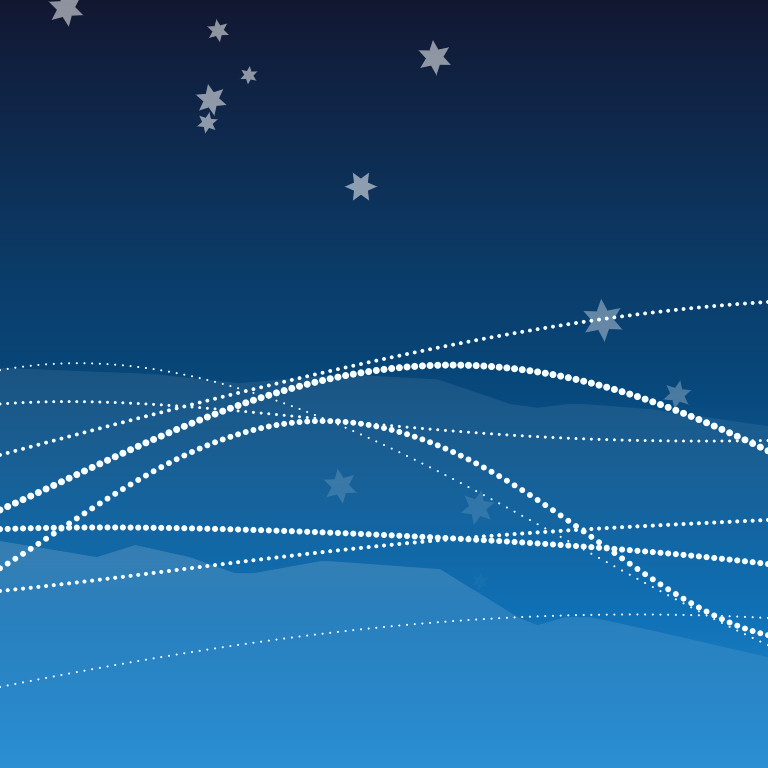
This background is drawn by a three.js fragment shader. Its source:

```glsl
varying vec2 vUv;

#define DOT_STEP 0.01
#define STAR_COUNT 12
#define STAR_INNER 0.5
#define STAR_ALPHA 0.53
#define BACK_HAZE 0.075
#define FRONT_HAZE 0.145
#define DOT_COLOR vec3(0.97, 0.995, 1.0)

const float SECTOR = 1.0471976;

// Each star: centre, radius, clockwise tilt
const vec4 STARS[STAR_COUNT] = vec4[STAR_COUNT](
  vec4(0.086, 0.989, 0.024, -0.15), vec4(0.284, 0.960, 0.015, -0.15),
  vec4(0.324, 0.902, 0.012, 0.10), vec4(0.275, 0.870, 0.021, -0.20),
  vec4(0.270, 0.840, 0.014, 0.20), vec4(0.566, 0.925, 0.023, -0.10),
  vec4(0.470, 0.757, 0.021, 0.52), vec4(0.785, 0.583, 0.028, -0.08),
  vec4(0.882, 0.486, 0.019, 0.20), vec4(0.443, 0.367, 0.023, -0.15),
  vec4(0.622, 0.339, 0.023, 0.22), vec4(0.625, 0.243, 0.012, 0.10));

float cover(float dist, float px) {
  return 1.0 - smoothstep(-0.6 * px, 0.6 * px, dist);
}

vec3 skyColor(float y) {
  vec3 c = mix(vec3(0.165, 0.56, 0.83), vec3(0.06, 0.44, 0.71), clamp(y / 0.2, 0.0, 1.0));
  c = mix(c, vec3(0.03, 0.28, 0.48), clamp((y - 0.2) / 0.3, 0.0, 1.0));
  c = mix(c, vec3(0.04, 0.24, 0.42), clamp((y - 0.5) / 0.13, 0.0, 1.0));
  c = mix(c, vec3(0.06, 0.14, 0.27), clamp((y - 0.63) / 0.25, 0.0, 1.0));
  return mix(c, vec3(0.07, 0.09, 0.19), clamp((y - 0.88) / 0.12, 0.0, 1.0));
}

// Ridges are sums of sloped spans
float slope(float x, float from, float to, float rise) {
  return rise * clamp((x - from) / (to - from), 0.0, 1.0);
}

float backRidge(float x) {
  return 0.521 + slope(x, 0.0, 0.20, -0.008) + slope(x, 0.20, 0.31, -0.012)
    + slope(x, 0.31, 0.44, 0.011) + slope(x, 0.46, 0.57, -0.006)
    + slope(x, 0.57, 0.664, -0.032) + slope(x, 0.664, 0.70, -0.005)
    + slope(x, 0.70, 0.742, 0.005) + slope(x, 0.76, 0.85, -0.007)
    + slope(x, 0.85, 1.0, -0.022);
}

float frontRidge(float x) {
  return 0.2956 + slope(x, 0.0, 0.126, -0.021) + slope(x, 0.126, 0.176, 0.0157)
    + slope(x, 0.176, 0.247, -0.0157) + slope(x, 0.247, 0.306, -0.021)
    + slope(x, 0.33, 0.417, 0.0157) + slope(x, 0.43, 0.573, -0.0104)
    + slope(x, 0.573, 0.677, -0.064) + slope(x, 0.677, 0.70, -0.009)
    + slope(x, 0.70, 0.736, 0.0104) + slope(x, 0.77, 0.859, -0.0195)
    + slope(x, 0.859, 1.0, -0.0325);
}

float starDistance(vec2 p, float radius, float tilt) {
  float a = mod(atan(p.x, p.y) - tilt + 0.5 * SECTOR, SECTOR) - 0.5 * SECTOR;
  vec2 q = length(p) * vec2(cos(a), abs(sin(a)));
  vec2 tip = vec2(radius, 0.0);
  vec2 edge = STAR_INNER * radius * vec2(cos(0.5 * SECTOR), sin(0.5 * SECTOR)) - tip;
  return dot(q - tip, normalize(vec2(edge.y, -edge.x)));
}

// Quartic through five heights at equal spacing
float curveHeight(float x, vec4 h, float last) {
  float s = 4.0 * x;
  vec4 d1 = vec4(h.yzw, last) - h;
  vec3 d2 = d1.yzw - d1.xyz;
  vec2 d3 = d2.yz - d2.xy;
  float d4 = d3.y - d3.x;
  return h.x + s * (d1.x + (s - 1.0) * (d2.x / 2.0
    + (s - 2.0) * (d3.x / 6.0 + (s - 3.0) * d4 / 24.0)));
}

// Beads at a fixed horizontal step along the curve
float beads(vec2 p, vec4 h, float last, float radius, float px) {
  float x = floor(p.x / DOT_STEP + 0.5) * DOT_STEP;
  vec2 center = vec2(x, curveHeight(x, h, last));
  return cover(length(p - center) - radius, px);
}

void main() {
  vec2 p = vUv;
  float px = fwidth(p.y);
  vec3 color = skyColor(p.y);

  // Hazy hills that fade downward
  float back = cover(p.y - backRidge(p.x), px);
  float front = cover(p.y - frontRidge(p.x), px);
  color = mix(color, vec3(1.0), back * BACK_HAZE * smoothstep(0.18, 0.5, p.y));
  color = mix(color, vec3(1.0), front * FRONT_HAZE * clamp(p.y / 0.27, 0.0, 1.0));

  // Stars dim toward the hills
  for (int i = 0; i < STAR_COUNT; i++) {
    vec4 star = STARS[i];
    float alpha = STAR_ALPHA * clamp((star.y - 0.22) / 0.52, 0.05, 1.0);
    color = mix(color, vec3(1.0), alpha * cover(starDistance(p - star.xy, star.z, star.w), px));
  }

  // Dotted ribbons, thick to thin
  float dots = beads(p, vec4(0.336, 0.449, 0.519, 0.506), 0.413, 0.0045, px);
  dots = max(dots, beads(p, vec4(0.311, 0.312, 0.3034, 0.289), 0.2656, 0.0039, px));
  dots = max(dots, beads(p, vec4(0.260, 0.4115, 0.4427, 0.315), 0.173, 0.0038, px));
  dots = max(dots, beads(p, vec4(0.2305, 0.2604, 0.2897, 0.310), 0.323, 0.0026, px));
  dots = max(dots, beads(p, vec4(0.4076, 0.4733, 0.5326, 0.5794), 0.6068, 0.0025, px));
  dots = max(dots, beads(p, vec4(0.474, 0.470, 0.4466, 0.429), 0.4264, 0.0019, px));
  dots = max(dots, beads(p, vec4(0.518, 0.510, 0.4206, 0.290), 0.160, 0.0013, px));
  dots = max(dots, beads(p, vec4(0.1055, 0.151, 0.1836, 0.199), 0.1953, 0.0013, px));
  color = mix(color, DOT_COLOR, dots);

  gl_FragColor = vec4(color, 1.0);
}
```
